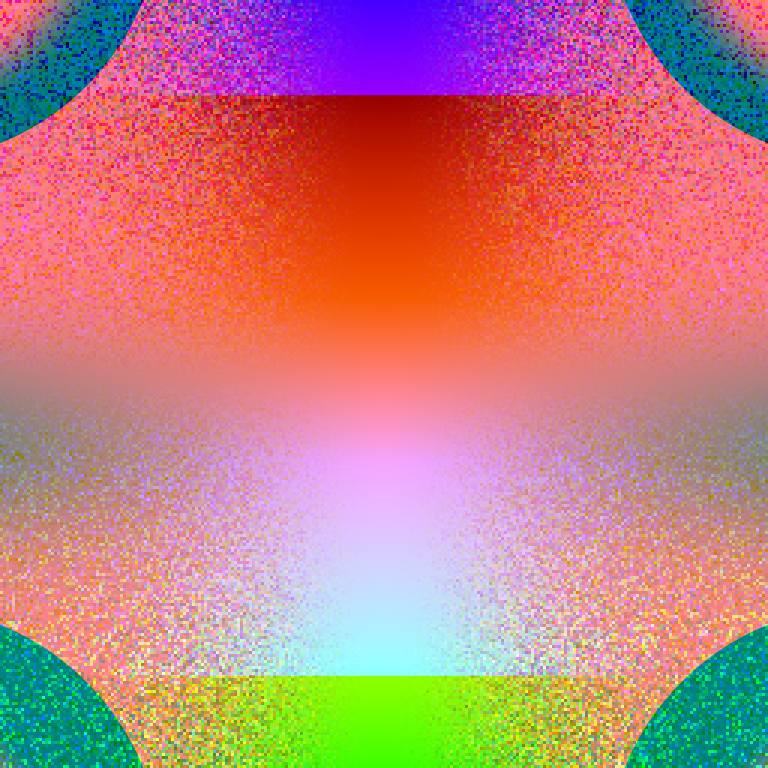
Reproduce this background procedurally as a WebGL 2 fragment shader.

```glsl
#version 300 es
precision highp float;
// Grainy rainbow column between two sharp bands, with teal arcs in the corners.

#define GRAIN_CELLS 256.0
#define GRAIN_SPREAD 45.0
#define MIDLINE 0.505
#define BAND_TOP 0.876
#define BAND_BOTTOM 0.120
#define ARC_OFFSET 0.126
#define ARC_RADIUS 0.337
#define GREEN_SLOPE 1.36
#define BLUE_SLOPE 4.65
#define RED_FALLOFF 3.0

uniform vec2 u_resolution;
out vec4 fragColor;

// Three independent random values per grain cell
vec3 hash32(vec2 cell) {
    vec3 p = fract(cell.xyx * vec3(0.1031, 0.1030, 0.0973));
    p += dot(p, p.yxz + 33.33);
    return fract((p.xxy + p.yzz) * p.zyx);
}

// Antialiased step
float edge(float at, float v, float px) {
    return smoothstep(at - px, at + px, v);
}

void main() {
    vec2 uv = gl_FragCoord.xy / u_resolution;
    float px = 0.7 / min(u_resolution.x, u_resolution.y);
    float side = abs(uv.x - 0.5);
    float drop = MIDLINE - uv.y;

    // Grain: solid on the axis, scattered and fading toward the sides
    vec3 rnd = hash32(floor(uv * GRAIN_CELLS));
    float scatter = min(GRAIN_SPREAD * pow(side, 2.5), 4.5);
    vec3 grain = pow(max(rnd, vec3(0.0001)), vec3(scatter));

    // Green and blue swing around one half; blue flips inside the outer bands
    float green = clamp(GREEN_SLOPE * drop, -0.5, 0.5);
    float blue = clamp(BLUE_SLOPE * drop, -0.5, 0.5);
    float outer = edge(BAND_TOP, uv.y, px) + 1.0 - edge(BAND_BOTTOM, uv.y, px);
    blue *= 1.0 - 2.0 * outer;
    float flipChance = 0.5 * smoothstep(0.2, 0.48, side);
    blue *= fract(rnd.x * 7.0 + rnd.y * 5.0) < flipChance ? -1.0 : 1.0;

    // Red fades along the axis and in a grey haze at both sides
    float haze = (uv.y - 0.42) / 0.13;
    float red = 1.0 - RED_FALLOFF * drop * drop * grain.x;
    red -= 0.48 * exp(-haze * haze) * pow(side * 2.0, 1.2);

    // Corner arcs drop red to zero, then let it return at the very corner
    vec2 corner = 0.5 - abs(uv - 0.5);
    float depth = ARC_RADIUS - length(corner + ARC_OFFSET);
    float upperGlow = smoothstep(0.045, 0.14, depth);
    float lowerGlow = 0.45 * smoothstep(0.12, 0.17, depth);
    float cornerRed = uv.y > 0.5 ? upperGlow : lowerGlow;
    red = mix(red, cornerRed, edge(0.0, depth, px));

    vec3 color = vec3(red, 0.5 + green * grain.y, 0.5 + blue * grain.z);
    fragColor = vec4(clamp(color, 0.0, 1.0), 1.0);
}
```
